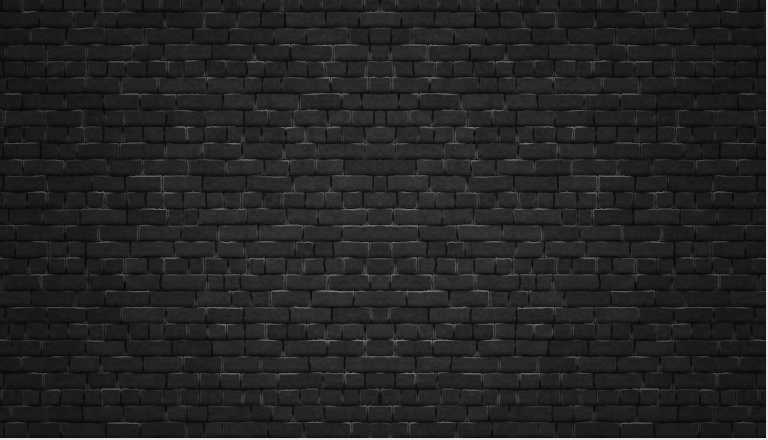
Reproduce this texture procedurally as a Shadertoy shader.

```glsl
#define ROWS 26.8
#define ROW_SHIFT 0.31
#define STRETCHER 2.45
#define HEADER 1.21
#define MIRROR_X 0.495
#define JOINT 0.06
#define JITTER 0.3
#define BRICK_TONE 0.182
#define JOINT_TONE 0.075
#define RIM_TONE 0.34
#define VIGNETTE 0.43
#define EDGE vec2(0.0026, 0.0045)

float hash(vec2 p) {
    p = fract(p * vec2(0.1031, 0.1173));
    p += dot(p, p.yx + 33.33);
    return fract((p.x + p.y) * p.x * 17.3);
}

vec2 gradient(vec2 cell) {
    float angle = 6.2832 * hash(cell + 71.0);
    return vec2(cos(angle), sin(angle));
}

float gradientNoise(vec2 p) {
    vec2 i = floor(p), f = p - i;
    vec2 s = f * f * f * (f * (f * 6.0 - 15.0) + 10.0);
    vec2 e = vec2(0.0, 1.0);
    float low = mix(dot(gradient(i), f), dot(gradient(i + e.yx), f - e.yx), s.x);
    float high = mix(dot(gradient(i + e.xy), f - e.xy), dot(gradient(i + e.yy), f - e.yy), s.x);
    return 1.4 * mix(low, high, s.y);
}

float fbm(vec2 p) {
    float sum = 0.0, amp = 0.6;
    for (int i = 0; i < 3; i++) {
        sum += amp * gradientNoise(p);
        p = p * 2.03 + 17.7;
        amp *= 0.6;
    }
    return sum;
}

// Uneven position of the vertical joint with this index
float jointAt(float index, float row) {
    return index + JITTER * (hash(vec2(index + 40.0, row * 3.0 + 9.0)) - 0.5);
}

float roundedBox(vec2 p, vec2 halfSize, float radius) {
    vec2 d = abs(p) - halfSize + radius;
    return length(max(d, 0.0)) + min(max(d.x, d.y), 0.0) - radius;
}

void mainImage(out vec4 fragColor, in vec2 fragCoord) {
    vec2 uv = fragCoord / iResolution.xy;
    float aspect = iResolution.x / iResolution.y;
    float pixel = ROWS / iResolution.y;

    // Wall position in row heights, mirrored about the middle
    vec2 wall = vec2(abs(uv.x - MIRROR_X) * aspect, 1.0 - uv.y) * ROWS;
    wall.y += ROW_SHIFT;
    vec2 bent = wall + 0.06 * vec2(gradientNoise(wall * 1.3 + 5.0), gradientNoise(wall * vec2(0.6, 0.4)));
    bent += 0.03 * gradientNoise(wall * 4.0 + 31.0);

    // Three stretcher courses, then one header course
    float row = floor(bent.y);
    float size = mod(row, 4.0) < 0.5 ? HEADER : STRETCHER;
    float u = bent.x / size + 0.5 * mod(row, 2.0) + 0.3 * hash(vec2(row, 2.0));
    float index = floor(u);
    if (u < jointAt(index, row)) index -= 1.0;
    else if (u > jointAt(index + 1.0, row)) index += 1.0;
    float left = jointAt(index, row), right = jointAt(index + 1.0, row);

    // Some stretchers are split into two short bricks
    float part = 0.0;
    if (size > 2.0 && hash(vec2(index + 7.0, row + 60.0)) < 0.12) {
        float middle = 0.5 * (left + right);
        part = step(middle, u);
        if (part > 0.5) left = middle; else right = middle;
    }
    vec2 id = vec2(index * 2.0 + part + 11.0, row + 3.0);

    // Brick outline
    vec2 q = vec2((u - 0.5 * (left + right)) * size, bent.y - row - 0.5);
    vec2 halfSize = vec2(0.5 * (right - left) * size, 0.5) - JOINT;
    float d = roundedBox(q, halfSize, 0.06);
    float face = 1.0 - smoothstep(-0.6 * pixel, 0.6 * pixel, d);

    // Face tone with stains and grain
    float tone = BRICK_TONE * mix(0.9, 1.1, hash(id));
    tone *= 1.0 + 0.18 * fbm(wall * vec2(0.9, 1.5) + id * 3.1);
    tone += 0.04 * fbm(wall * vec2(3.5, 5.0) + 80.0);
    tone *= 1.0 - 0.3 * smoothstep(0.2, 0.45, q.y);
    float mortar = JOINT_TONE * (1.0 + 0.7 * fbm(wall * 3.0));
    float shade = mix(mortar, tone, face);

    // Worn pale rims, strongest along the top and sides
    float topRim = smoothstep(0.15, 0.42, -q.y);
    float sideRim = 0.6 * smoothstep(0.2, 0.03, halfSize.x - abs(q.x));
    float wear = smoothstep(-0.3, 0.5, gradientNoise(wall * vec2(0.8, 1.4) + 20.0));
    wear *= 0.65 + 0.6 * hash(id + 19.0);
    float band = 1.0 - smoothstep(0.0, 0.05 + 0.6 * pixel, abs(d - 0.015));
    shade += RIM_TONE * band * wear * max(max(topRim, sideRim), 0.1);

    // Light falls off toward the borders
    vec2 centred = (2.0 * uv - 1.0) * vec2(1.0, 0.6);
    shade *= 1.0 - VIGNETTE * smoothstep(0.1, 1.1, length(centred));

    // Thin pale margin on the right and bottom
    vec2 soft = 0.5 / iResolution.xy;
    float margin = max(smoothstep(-soft.x, soft.x, uv.x - 1.0 + EDGE.x),
                       smoothstep(-soft.y, soft.y, EDGE.y - uv.y));
    shade = mix(shade, 0.9, margin);
    fragColor = vec4(vec3(clamp(shade, 0.0, 1.0)), 1.0);
}
```
